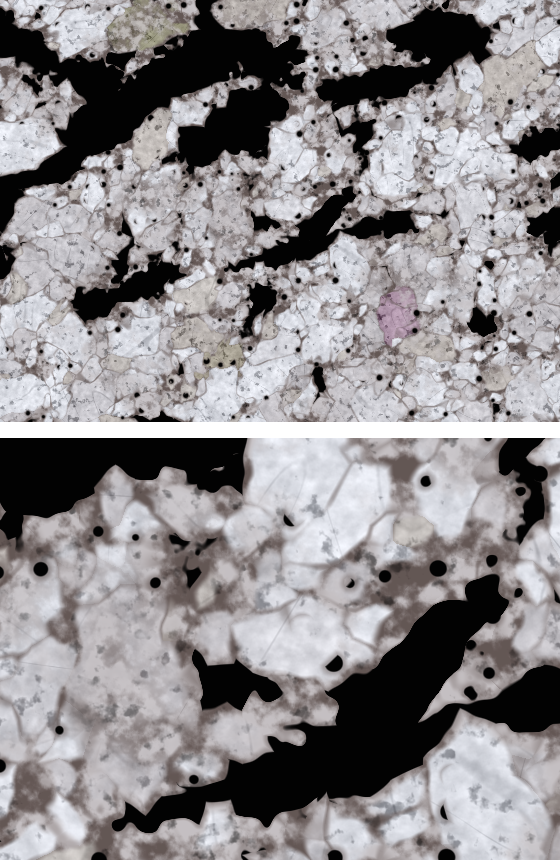
Top: the whole. Bottom: its middle third, enlarged.
Give the GLSL for this texture, as a Shadertoy shader.

```glsl
const float TAU = 6.2831853;
const vec3 QUARTZ = vec3(0.87, 0.88, 0.91);
const vec3 CLOUDY = vec3(0.77, 0.76, 0.78);
const vec3 CEMENT = vec3(0.77, 0.75, 0.76);
const vec3 RUST = vec3(0.39, 0.34, 0.33);
const vec3 PORE = vec3(0.006);

struct Grain { float dist; float rival; vec2 centre; float seed; };

float hash(vec2 p) {
    return fract(sin(dot(p, vec2(127.1, 311.7))) * 43758.5453);
}

vec2 hash2(vec2 p) {
    return vec2(hash(p), hash(p + 37.7));
}

float noise(vec2 p) {
    vec2 i = floor(p), f = fract(p);
    f = f * f * (3.0 - 2.0 * f);
    return mix(mix(hash(i), hash(i + vec2(1, 0)), f.x),
               mix(hash(i + vec2(0, 1)), hash(i + vec2(1, 1)), f.x), f.y);
}

float fbm(vec2 p) {
    float sum = 0.0, amp = 0.533;
    for (int i = 0; i < 4; i++) {
        sum += amp * noise(p);
        p = mat2(1.6, 1.2, -1.2, 1.6) * p + 5.3;
        amp *= 0.5;
    }
    return sum;
}

vec2 rotate(vec2 p, float a) {
    return vec2(cos(a) * p.x + sin(a) * p.y, cos(a) * p.y - sin(a) * p.x);
}

float capsule(vec2 p, vec2 a, vec2 b, float radius) {
    vec2 pa = p - a, ba = b - a;
    return length(pa - ba * clamp(dot(pa, ba) / dot(ba, ba), 0.0, 1.0)) - radius;
}

// Large open voids plus patchy pores, negative inside
float voidField(vec2 p) {
    float d = capsule(p, vec2(-0.05, 0.50), vec2(0.50, 0.87), 0.058);
    d = min(d, capsule(p, vec2(0.0, 0.92), vec2(0.24, 0.80), 0.050));
    d = min(d, capsule(p, vec2(0.50, 0.96), vec2(0.70, 0.80), 0.032));
    d = min(d, capsule(p, vec2(0.46, 0.67), vec2(0.65, 0.73), 0.050));
    d = min(d, capsule(p, vec2(0.78, 0.78), vec2(1.04, 0.84), 0.040));
    d = min(d, capsule(p, vec2(0.99, 0.93), vec2(1.10, 0.91), 0.080));
    d = min(d, capsule(p, vec2(0.22, 0.28), vec2(0.37, 0.33), 0.050));
    d = min(d, capsule(p, vec2(0.28, 0.33), vec2(0.31, 0.49), 0.033));
    d = min(d, capsule(p, vec2(0.56, 0.37), vec2(0.97, 0.48), 0.022));
    d = min(d, capsule(p, vec2(1.23, 0.65), vec2(1.34, 0.68), 0.038));
    d += 0.09 * (fbm(p * 7.0) - 0.5);
    return min(d, 0.4 * (0.71 - fbm(p * 8.0 + 41.0)));
}

// Angular outline of six jittered half planes
float polygon(vec2 p, float seed) {
    float d = -1.0;
    for (int i = 0; i < 6; i++) {
        vec2 h = hash2(vec2(seed * 91.0, float(i)));
        float a = (float(i) + 0.7 * h.x) * TAU / 6.0;
        d = max(d, dot(p, vec2(cos(a), sin(a))) - mix(0.7, 1.0, h.y));
    }
    return d;
}

void scatterGrains(vec2 p, float cells, float salt, inout Grain g) {
    for (int k = 0; k < 9; k++) {
        vec2 cell = floor(p * cells) + vec2(k % 3 - 1, k / 3 - 1);
        vec2 h = hash2(cell + salt);
        vec2 centre = (cell + 0.1 + 0.8 * h) / cells;
        float seed = hash(cell + salt + 11.3);
        float radius = mix(0.38, 0.62, seed) / cells;
        vec2 q = p - centre;
        if (length(q) > 1.15 / cells || voidField(centre) < 0.35 * radius) continue;
        q = rotate(q, 0.8 + 2.4 * (h.x - 0.5)) * vec2(0.78, 1.3);
        float d = radius * polygon(q / radius, seed);
        if (d < g.dist) g = Grain(d, g.dist, centre, seed);
        else g.rival = min(g.rival, d);
    }
}

float roundPits(vec2 p, float cells) {
    vec2 cell = floor(p * cells);
    vec2 h = hash2(cell + 71.0);
    vec2 centre = (cell + 0.25 + 0.5 * h) / cells;
    return length(p - centre) - mix(0.003, 0.007, h.y) + step(0.32, hash(cell + 5.0));
}

vec3 tintNear(vec3 colour, vec2 centre, vec2 spot, vec3 tint) {
    return mix(colour, tint, 0.85 * step(distance(centre, spot), 0.06));
}

vec3 grainColour(vec2 p, Grain g) {
    vec3 c = mix(CLOUDY, QUARTZ, smoothstep(0.1, 0.6, hash(vec2(g.seed, 3.0))));
    c = mix(c, vec3(0.73, 0.70, 0.67), 0.7 * step(0.9, hash(vec2(g.seed, 8.0))));
    c = tintNear(c, g.centre, vec2(0.38, 0.94), vec3(0.58, 0.57, 0.46));
    c = tintNear(c, g.centre, vec2(0.94, 0.26), vec3(0.66, 0.54, 0.63));
    c = tintNear(c, g.centre, vec2(0.52, 0.12), vec3(0.66, 0.63, 0.56));
    vec2 q = rotate(p, g.seed * TAU) * vec2(9.0, 38.0);
    float crack = 1.0 - smoothstep(0.0, 0.04, abs(noise(q + g.seed * 50.0) - 0.5));
    float speck = smoothstep(0.62, 0.80, fbm(rotate(p, 0.6) * 85.0));
    return c + 0.12 * (fbm(p * 18.0) - 0.5) + 0.22 * (fbm(rotate(p, 1.1) * 110.0) - 0.5)
             - 0.14 * crack * noise(p * 25.0) - 0.28 * speck;
}

void mainImage(out vec4 fragColor, in vec2 fragCoord) {
    vec2 p = fragCoord / iResolution.y;
    float px = 1.0 / iResolution.y;
    vec2 bent = p + 0.012 * (vec2(noise(p * 28.0), noise(p * 28.0 + 9.0)) - 0.5);
    float rough = noise(p * 75.0) - 0.5;

    Grain g = Grain(1.0, 1.0, vec2(0), 0.0);
    scatterGrains(bent, 7.0, 3.0, g);
    scatterGrains(bent, 12.0, 19.0, g);
    scatterGrains(bent, 24.0, 53.0, g);

    // Granular cement, then dusty grains with stained seams
    float grit = fbm(p * 50.0) + 0.5 * (fbm(rotate(p, 0.4) * 130.0) - 0.5);
    vec3 matrix = mix(RUST, CEMENT, smoothstep(0.25, 0.66, grit));
    matrix *= 1.0 - 0.5 * smoothstep(0.62, 0.8, fbm(p * 80.0 + 20.0));
    float body = smoothstep(-0.001, 0.007, -g.dist + 0.008 * rough);
    float dust = smoothstep(0.52, 0.78, fbm(p * 9.0 + 13.0) + 0.4 * (grit - 0.5));
    vec3 colour = mix(matrix, grainColour(p, g), body * (1.0 - 0.8 * dust));
    float seam = 1.0 - smoothstep(0.0, 0.007, g.rival - g.dist + 0.004 * rough);
    colour = mix(colour, RUST, 0.7 * seam * noise(p * 40.0 + 3.0));

    // Crisp black voids between grains, small pores and pits
    float open = voidField(p) + 0.024 * rough;
    open = min(open, 0.07 * (0.68 - fbm(p * 22.0 + 7.0)));
    open = max(open, 0.004 - g.dist + 0.006 * rough);
    float pits = max(roundPits(p, 26.0) + 0.002 * rough, -0.014 - g.dist);
    open = min(open, pits);
    colour = mix(RUST, colour, 0.55 + 0.45 * smoothstep(0.0, 0.006, open));
    fragColor = vec4(mix(PORE, colour, smoothstep(-px, px, open)), 1.0);
}
```
